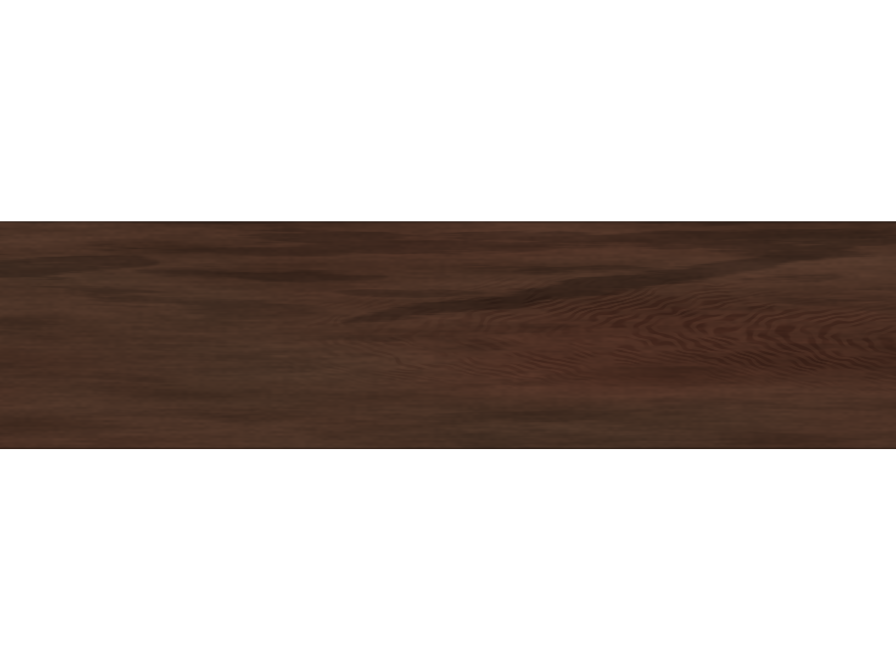
A WebGL 1 fragment shader for this texture:

```glsl
precision highp float;
// A dark, red-brown wooden plank lying across a white ground.
// Stretched noise gives the tone and fibres, tapered ragged bands give the
// dark streaks, and warped nested curves give the cathedral grain.

uniform vec2 u_resolution;

#define PLANK_BOTTOM 0.3316
#define PLANK_TOP 0.6706
#define DARK_WOOD vec3(0.215, 0.138, 0.100)
#define LIGHT_WOOD vec3(0.338, 0.230, 0.178)
#define RED_TINT vec3(1.03, 0.94, 0.93)
#define OLIVE_TINT vec3(0.98, 1.03, 1.02)
#define STREAK_DEPTH 0.24
#define RING_SPACING 0.028
#define RING_DEPTH 0.20
#define FIBRE_DEPTH 0.16

float hash(vec2 p) {
  return fract(sin(dot(p, vec2(127.1, 311.7))) * 43758.55);
}

float noise(vec2 p) {
  vec2 cell = floor(p);
  vec2 f = fract(p);
  f = f * f * (3.0 - 2.0 * f);
  float low = mix(hash(cell), hash(cell + vec2(1.0, 0.0)), f.x);
  float high = mix(hash(cell + vec2(0.0, 1.0)), hash(cell + 1.0), f.x);
  return mix(low, high, f.y);
}

float fbm(vec2 p) {
  float sum = 0.0;
  float weight = 0.5;
  for (int i = 0; i < 4; i++) {
    sum += weight * noise(p);
    p = p * 2.1 + vec2(17.3, 9.1);
    weight *= 0.5;
  }
  return sum / 0.9375;
}

// Dark band from one end to the other, tapered, with a fibrous outline
float streak(vec2 p, vec2 from, vec2 to, float width) {
  float t = (p.x - from.x) / (to.x - from.x);
  float inside = clamp(t, 0.0, 1.0);
  float taper = sqrt(4.0 * inside * (1.0 - inside));
  float centre = mix(from.y, to.y, t) + 0.014 * (noise(vec2(p.x * 7.0, 3.0)) - 0.5);
  float ragged = fbm(vec2(p.x * 9.0, p.y * 130.0)) - 0.5;
  float reach = width * taper * (1.0 + 2.0 * ragged) - abs(p.y - centre);
  return smoothstep(-0.003, 0.005, reach) * smoothstep(0.0, 0.3, taper);
}

// Nested arches that point left and open to the right
float cathedral(vec2 p) {
  float axis = 0.503 + 0.025 * (noise(vec2(p.x * 3.0, 8.0)) - 0.5);
  float rise = p.y - axis;
  float warp = 0.11 * (fbm(vec2(p.x * 6.0, p.y * 22.0)) - 0.5)
             + 0.022 * (noise(vec2(p.x * 45.0, p.y * 90.0)) - 0.5);
  float field = p.x - 4.0 * sqrt(rise * rise + 0.0003) + warp;
  float line = smoothstep(0.1, 0.9, 0.5 + 0.5 * sin(6.2832 * field / RING_SPACING));
  float dashes = smoothstep(0.2, 0.65, noise(vec2(p.x * 30.0, p.y * 110.0)));
  float patchy = smoothstep(0.3, 0.6, fbm(vec2(p.x * 5.0, p.y * 12.0) + 31.0));
  float extent = smoothstep(0.36, 0.62, p.x) * smoothstep(0.095, 0.03, abs(rise));
  return line * dashes * extent * (0.35 + 0.65 * patchy);
}

vec3 wood(vec2 p) {
  // Broad, horizontally drawn tone
  float bend = 0.012 * (noise(p * vec2(3.0, 6.0)) - 0.5);
  vec2 q = vec2(p.x, p.y + bend);
  float broad = fbm(q * vec2(2.6, 20.0) + 4.0);
  float bands = fbm(q * vec2(3.5, 55.0) + 12.0);
  float tone = 0.56 + 1.0 * (broad - 0.5) + 0.5 * (bands - 0.5);
  tone -= 0.22 * smoothstep(0.035, 0.0, abs(p.y - 0.40)) * noise(p * vec2(4.0, 20.0));
  vec3 colour = mix(DARK_WOOD, LIGHT_WOOD, clamp(tone, 0.0, 1.0));

  // Red heart to the right, olive brown along the top and left
  float heart = smoothstep(0.11, 0.02, abs(p.y - 0.49)) * smoothstep(0.3, 1.0, p.x);
  float warmth = 0.6 * heart + 1.1 * fbm(p * vec2(2.2, 11.0) + 23.0) - 0.2;
  colour *= mix(OLIVE_TINT, RED_TINT, clamp(warmth, 0.0, 1.0));

  // Long dark streaks, then short scattered ones in the upper part
  float dark = streak(p, vec2(0.50, 0.520), vec2(1.24, 0.622), 0.013);
  dark = max(dark, 0.75 * streak(p, vec2(0.22, 0.624), vec2(1.42, 0.655), 0.010));
  dark = max(dark, 0.8 * streak(p, vec2(0.20, 0.594), vec2(0.58, 0.588), 0.009));
  dark = max(dark, 0.8 * streak(p, vec2(-0.15, 0.600), vec2(0.24, 0.606), 0.014));
  float flecks = smoothstep(0.56, 0.72, fbm(q * vec2(5.0, 60.0) + 41.0));
  dark = max(dark, flecks * mix(0.3, 0.75, smoothstep(0.5, 0.6, p.y)));
  colour *= 1.0 - STREAK_DEPTH * dark;

  // Grain figure, fibres and fine pores
  colour *= 1.0 - RING_DEPTH * cathedral(p) * vec3(0.8, 1.1, 1.15);
  float fibre = noise(p * vec2(24.0, 300.0)) - 0.5;
  float pores = noise(p * vec2(120.0, 260.0) + 7.0) - 0.5;
  return colour * (1.0 + FIBRE_DEPTH * (0.6 * fibre + 0.5 * pores));
}

void main() {
  vec2 p = gl_FragCoord.xy / u_resolution.y;
  float soft = 0.5 / u_resolution.y;
  float depth = min(p.y - PLANK_BOTTOM, PLANK_TOP - p.y);

  // Thin shaded rim, then the plank over white
  vec3 colour = wood(p) * mix(0.72, 1.0, smoothstep(0.001, 0.004, depth));
  colour = mix(vec3(1.0), colour, smoothstep(-soft, soft, depth));
  gl_FragColor = vec4(colour, 1.0);
}
```
